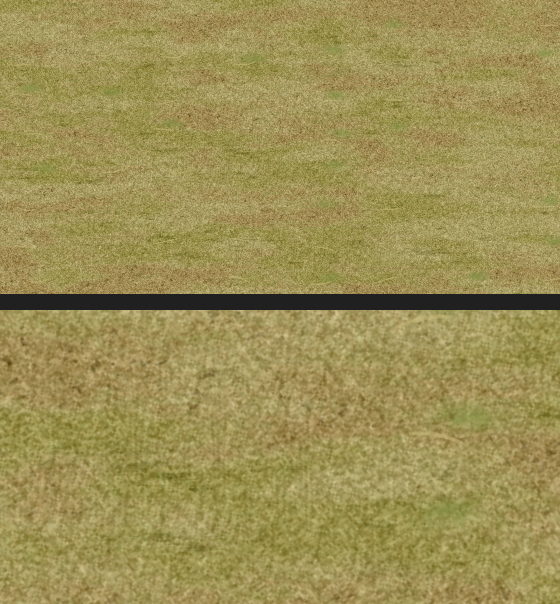
Top: the whole. Bottom: its middle third, enlarged.
Write a Shadertoy shader that draws this texture.

```glsl
// Dry, patchy lawn seen from a distance: flat bands of straw, green and bare
// soil from stretched fractal noise, covered by crisp grain and short strands,
// with scattered green tufts, pale curved stalks and dark soil specks.

float hash(vec2 p) {
    return fract(sin(dot(p, vec2(127.1, 311.7))) * 43758.5453);
}

float noise(vec2 p) {
    vec2 i = floor(p), f = fract(p);
    f = f * f * (3.0 - 2.0 * f);
    return mix(mix(hash(i), hash(i + vec2(1, 0)), f.x),
               mix(hash(i + vec2(0, 1)), hash(i + vec2(1, 1)), f.x), f.y);
}

mat2 turn(float angle) {
    float c = cos(angle), s = sin(angle);
    return mat2(c, -s, s, c);
}

float fbm(vec2 p) {
    float sum = 0.0, amp = 0.5;
    for (int i = 0; i < 5; i++) {
        sum += amp * noise(p);
        p = turn(0.1) * p * 2.03 + 17.3;
        amp *= 0.57;
    }
    return sum / 1.093;
}

// Fine light and dark grain, centred on zero
float grain(vec2 p) {
    float g = 0.0;
    for (int i = 0; i < 3; i++) {
        float angle = 0.3 + 0.95 * float(i);
        g += (noise(turn(angle) * p * vec2(110.0, 270.0) + angle * 31.0) - 0.5) * 0.06;
    }
    return g + (noise(turn(0.6) * p * 360.0) - 0.5) * 0.165;
}

// Layers of short straight strands, some pale and some in shadow
float strands(vec2 p) {
    float sum = 0.0;
    for (int i = 0; i < 4; i++) {
        vec2 q = turn(0.7 * float(i)) * p / 0.024 + 13.7 * float(i);
        vec2 id = floor(q);
        vec2 jitter = vec2(hash(id + 1.3), hash(id + 4.9)) - 0.5;
        q = (fract(q) - 0.5 - 0.4 * jitter) * 0.024;
        q = turn(6.283 * hash(id + 7.7)) * q;
        float d = length(vec2(max(abs(q.x) - 0.006, 0.0), q.y));
        sum += smoothstep(0.0032, 0.0008, d) * (hash(id + 9.2) < 0.6 ? 0.9 : -1.1);
    }
    return sum;
}

// One possible tuft (x) and stalk (y) in each jittered cell
vec2 scatter(vec2 p) {
    vec2 size = vec2(0.25, 0.125);
    vec2 id = floor(p / size);
    vec2 jitter = vec2(hash(id + 3.1), hash(id + 8.7)) - 0.5;
    vec2 q = p - (id + 0.5 + 0.3 * jitter) * size;

    vec2 t = q / vec2(0.032, 0.014);
    float tuft = exp(-dot(t, t)) * step(0.7, hash(id + 21.4));

    float bend = (hash(id + 5.5) - 0.5) * 14.0;
    float slope = (hash(id + 6.6) - 0.5) * 0.6;
    vec2 s = q + vec2(0.03, 0.02);
    float d = abs(s.y - slope * s.x - bend * s.x * s.x);
    float stalk = smoothstep(0.0032, 0.001, d) * smoothstep(0.04, 0.025, abs(s.x));
    return vec2(tuft, stalk * step(0.5, hash(id + 13.9)));
}

void mainImage(out vec4 fragColor, in vec2 fragCoord) {
    vec2 p = fragCoord / iResolution.y;

    // Faint rectangular plots, each row shifted, with barely visible seams
    float row = floor(p.y / 0.14 + 0.3);
    float plot = hash(vec2(floor(p.x / 0.75 + hash(vec2(row, 4.0))), row)) - 0.5;

    // Broad patches, wider than tall, with ragged edges
    float ragged = (noise(p * vec2(70.0, 130.0)) - 0.5) * 0.09;
    float growth = fbm(p * vec2(4.5, 15.0) + 4.0) + 0.10 * plot + ragged;
    float bleach = fbm(p * vec2(3.6, 17.0) + 41.0) - 0.08 * plot;
    float green = smoothstep(0.49, 0.66, growth);
    float soil = smoothstep(0.53, 0.34, growth);

    vec3 color = vec3(0.640, 0.590, 0.352);
    color = mix(color, vec3(0.588, 0.558, 0.282), green * 0.85);
    color = mix(color, vec3(0.630, 0.542, 0.324), soil * 0.9);
    color = mix(color, vec3(0.674, 0.632, 0.410), smoothstep(0.47, 0.67, bleach) * 0.7);

    // Thin shaded streaks in the greener ground
    float streak = smoothstep(0.60, 0.78, fbm(p * vec2(14.0, 66.0) + 9.0));
    color -= vec3(0.09, 0.08, 0.08) * streak * (0.4 + 0.6 * green);

    // Grain and strands, a little stronger in blue
    color += vec3(0.96, 0.98, 1.10) * (grain(p) + 0.036 * strands(p));
    color.r += (noise(p * 140.0 + 60.0) - 0.5) * 0.025;

    // Small dark crumbs of earth on bare patches
    float crumb = smoothstep(0.75, 0.93, noise(turn(0.4) * p * vec2(130.0, 150.0) + 33.0));
    color -= vec3(0.12, 0.12, 0.10) * crumb * soil;

    vec2 extras = scatter(p);
    float rough = 0.5 + noise(p * 150.0 + 7.0);
    color = mix(color, vec3(0.50, 0.56, 0.25), min(extras.x * rough, 1.0) * 0.65);
    color = mix(color, vec3(0.77, 0.71, 0.46), extras.y * 0.6);

    fragColor = vec4(color, 1.0);
}
```
